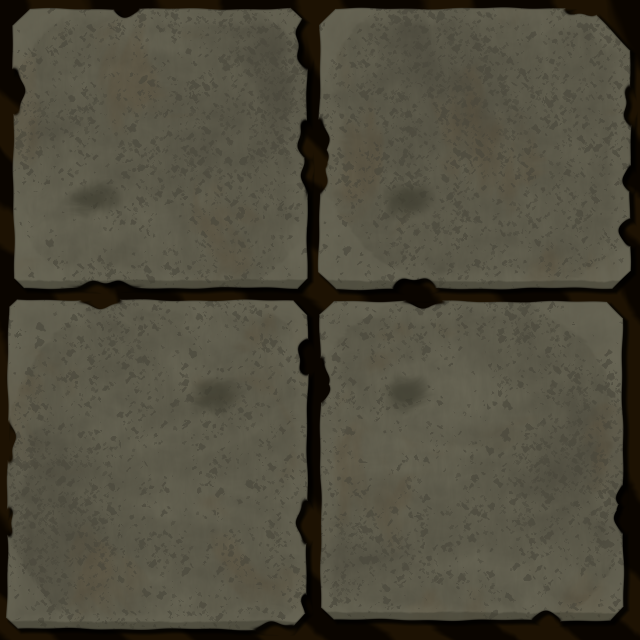
Give the GLSL for this texture, as a Shadertoy shader.

```glsl
const vec3 STONE = vec3(0.36, 0.35, 0.29);
const vec3 STONE_DARK = vec3(0.305, 0.295, 0.245);
const vec3 STONE_PALE = vec3(0.415, 0.405, 0.34);
const vec3 STAIN = vec3(0.24, 0.235, 0.185);
const vec3 RUST = vec3(0.35, 0.30, 0.22);
const vec3 SOIL = vec3(0.04, 0.02, 0.0);
const vec3 SOIL_LIT = vec3(0.14, 0.09, 0.015);

vec2 hash2(vec2 p) {
    return fract(sin(vec2(dot(p, vec2(127.1, 311.7)), dot(p, vec2(269.5, 183.3)))) * 43758.55);
}

// Layered, warped sines, roughly -1 to 1
float clouds(vec2 p) {
    float sum = 0.0, amp = 0.6;
    for (int i = 0; i < 5; i++) {
        p = mat2(0.8, 0.6, -0.6, 0.8) * p * 1.8 + vec2(1.7, 3.1);
        p += 0.6 * sin(p.yx);
        sum += amp * sin(p.x) * sin(p.y);
        amp *= 0.62;
    }
    return sum;
}

// Cellular blots; density sets how many cells hold one
float speckles(vec2 p, float density) {
    p += 0.16 * sin(p.yx * 4.3) + 0.08 * sin(p.yx * 9.7 + 2.0);
    vec2 cell = floor(p);
    float nearest = 1.0;
    for (int y = -1; y <= 1; y++)
    for (int x = -1; x <= 1; x++) {
        vec2 id = cell + vec2(x, y);
        vec2 trait = hash2(id + 41.0);
        float radius = mix(0.15, 0.55, trait.x * trait.x);
        float blot = length(p - id - hash2(id)) - radius;
        nearest = min(nearest, trait.y < density ? blot : 1.0);
    }
    return 1.0 - smoothstep(-0.08, 0.1, nearest);
}

// Slab limits: left, bottom, right, top
vec4 slabBounds(vec2 id) {
    vec4 lower = mix(vec4(0.012, 0.017, 0.480, 0.531), vec4(0.501, 0.031, 0.973, 0.529), id.x);
    vec4 upper = mix(vec4(0.021, 0.550, 0.480, 0.986), vec4(0.499, 0.549, 0.985, 0.987), id.x);
    return mix(lower, upper, id.y);
}

// Distance to a slab with bevelled corners, wavy sides and chipped edges
float slabDistance(vec2 p, vec2 halfSize, vec2 id) {
    p += (hash2(id + 9.0) - 0.5) * 0.012 * p.yx;
    vec2 wave = sin(p.yx * 31.0 + id * 4.0) + 0.6 * sin(p.yx * 83.0 + id.yx * 7.0);
    vec2 edge = abs(p) - halfSize + 0.001 * wave;
    float cut = mix(0.012, 0.028, hash2(id * 3.0 + sign(p)).x);
    cut += 0.055 * id.x * id.y * step(0.0, p.x) * step(0.0, p.y);
    float d = max(max(edge.x, edge.y), (edge.x + edge.y + cut) * 0.707);
    for (int i = 0; i < 7; i++) {
        vec2 h = hash2(id * 17.0 + float(i) * 3.7);
        float side = i % 2 == 0 ? 1.0 : -1.0;
        bool upright = i < 5;
        vec2 spot = vec2(side, h.x * 1.7 - 0.85);
        vec2 radii = vec2(mix(0.007, 0.017, h.y), mix(0.018, 0.05, fract(h.y * 7.0)));
        vec2 q = p - (upright ? spot : spot.yx) * halfSize;
        q = upright ? q : q.yx;
        q.x += 0.0025 * sin(q.y * 150.0 + h.x * 6.0);
        d = max(d, (1.0 - length(q / radii)) * radii.x);
    }
    return d;
}

vec3 soilColor(vec2 uv, float shadow) {
    float streak = sin(uv.x * 31.0 + uv.y * 23.0 + 2.0 * sin(uv.y * 9.0));
    float lit = smoothstep(-0.1, 0.5, streak + 0.5 * clouds(uv * 9.0));
    return mix(SOIL, SOIL_LIT, lit * 0.75) * (1.0 - 0.8 * shadow);
}

vec3 stoneColor(vec2 p, vec2 halfSize, vec2 id, float d) {
    vec2 seeded = p + id * vec2(3.7, 5.3);
    vec2 unit = p / halfSize;
    float broad = clouds(seeded * 5.0);
    float fine = clouds(seeded * 27.0 + 4.0);
    vec3 color = mix(STONE, STONE_DARK, smoothstep(0.0, 0.9, broad) * 0.65);
    color = mix(color, STONE_PALE, smoothstep(0.1, 0.9, -broad) * 0.5);
    color = mix(color, RUST, 0.35 * smoothstep(0.2, 0.9, clouds(seeded * 8.0 + 7.0)));
    color *= 1.0 + 0.035 * fine + 0.02 * clouds(seeded * vec2(130.0, 45.0));

    // Worn corners and pale rim
    vec2 shift = (hash2(id + 5.0) - 0.5) * 0.3;
    float arc = smoothstep(1.14, 1.17, length(unit - shift) + 0.02 * fine);
    float rim = smoothstep(-0.032, -0.012, d + 0.006 * fine);
    color = mix(color, STONE_PALE, 0.4 * arc + 0.35 * rim * (1.0 - 0.5 * arc));

    // Pits, thinning out towards the rim
    float density = clamp(0.36 + 0.4 * broad + 0.25 * fine - 0.25 * arc, 0.04, 0.8);
    float pits = max(speckles(seeded * 82.0, density), 0.7 * speckles(seeded * 150.0, density * 0.7));
    color = mix(color, STONE_DARK * 0.93, 0.65 * pits);

    // One damp stain on each slab
    vec2 stainAt = vec2(id.x + id.y < 0.5 ? 0.38 : -0.44, mix(0.42, -0.37, id.y));
    float stain = length((p - stainAt * halfSize) * vec2(0.85, 1.1)) + 0.008 * fine;
    color = mix(color, STAIN, 0.7 * (1.0 - smoothstep(0.006, 0.042, stain)));

    // Shaded lower bevel and thin dark outline
    float bevel = 1.0 - smoothstep(0.010, 0.014, p.y + halfSize.y + 0.002 * fine);
    color = mix(color, STAIN, 0.5 * bevel);
    return color * mix(1.0, 0.8, smoothstep(-0.003, 0.0, d));
}

void mainImage(out vec4 fragColor, in vec2 fragCoord) {
    vec2 uv = fragCoord / iResolution.xy;
    float pixel = 1.0 / min(iResolution.x, iResolution.y);

    // Two by two slabs
    vec2 id = step(vec2(0.492, 0.538), uv);
    vec4 bounds = slabBounds(id);
    vec2 halfSize = 0.5 * (bounds.zw - bounds.xy);
    vec2 p = uv - 0.5 * (bounds.xy + bounds.zw);

    float d = slabDistance(p, halfSize, id);
    float shadowEdge = slabDistance(p - vec2(0.006, -0.005), halfSize, id);
    float shadow = 1.0 - smoothstep(-0.002, 0.006, shadowEdge);
    float cover = 1.0 - smoothstep(-0.75 * pixel, 0.75 * pixel, d);
    vec3 color = mix(soilColor(uv, shadow), stoneColor(p, halfSize, id, d), cover);
    fragColor = vec4(color, 1.0);
}
```
